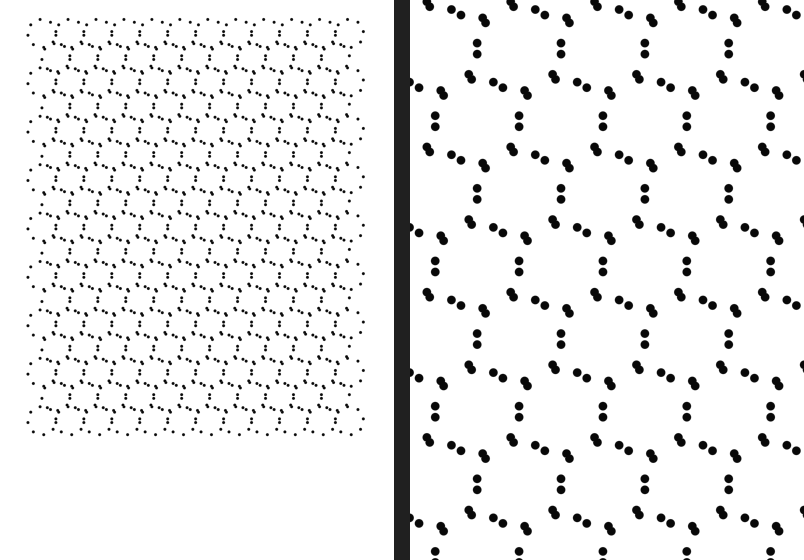
Left: the whole. Right: its middle third, enlarged.
A WebGL 2 fragment shader for this pattern:

```glsl
#version 300 es
precision highp float;
// Rings of eight dots packed on a hexagonal lattice, black on white.
// Each ring is turned slightly, so dots of touching rings sit in close pairs.
// The pixel visits its nearby rings and folds the angle to find the closest dot.

uniform vec2 u_resolution;
out vec4 fragColor;

// Lengths are fractions of the canvas width.
const float PITCH = 0.07094;                // distance between ring centres
const float ROW_HEIGHT = PITCH * 0.8660254; // hexagonal row spacing
const vec2  FIRST_CENTRE = vec2(0.1064, 0.3535);
const float LONG_COLUMNS = 12.0;            // even rows; odd rows have one less
const float ROWS = 17.0;
const float DOTS = 8.0;
const float RING_RADIUS = PITCH * 0.504;
const float RING_TURN = radians(7.5);
const float DOT_RADIUS = 0.00365;
const float EDGE_PIXELS = 0.75;             // half width of the smooth edge
const vec3  PAPER = vec3(1.0);
const vec3  INK = vec3(0.03);

const float TAU = 6.2831853;

// Signed distance to the nearest dot of a ring centred on the origin.
float ringOfDots(vec2 p) {
    float sector = TAU / DOTS;
    float angle = atan(p.y, p.x) - RING_TURN;
    angle -= sector * floor(angle / sector + 0.5);
    vec2 folded = length(p) * vec2(cos(angle), sin(angle));
    return length(folded - vec2(RING_RADIUS, 0.0)) - DOT_RADIUS;
}

// Signed distance to the bounded lattice of rings.
float dotLattice(vec2 p) {
    float nearest = 1.0;
    float nearRow = floor(p.y / ROW_HEIGHT + 0.5);
    for (int j = -1; j <= 1; j++) {
        float row = nearRow + float(j);
        if (row < 0.0 || row >= ROWS) continue;
        float odd = mod(row, 2.0);
        float shift = 0.5 * odd;
        float nearColumn = floor(p.x / PITCH - shift + 0.5);
        for (int i = -1; i <= 1; i++) {
            float column = nearColumn + float(i);
            if (column < 0.0 || column >= LONG_COLUMNS - odd) continue;
            vec2 centre = vec2((column + shift) * PITCH, row * ROW_HEIGHT);
            nearest = min(nearest, ringOfDots(p - centre));
        }
    }
    return nearest;
}

void main() {
    vec2 p = gl_FragCoord.xy / u_resolution.x;
    float edge = EDGE_PIXELS / u_resolution.x;
    float ink = 1.0 - smoothstep(-edge, edge, dotLattice(p - FIRST_CENTRE));
    fragColor = vec4(mix(PAPER, INK, ink), 1.0);
}
```
